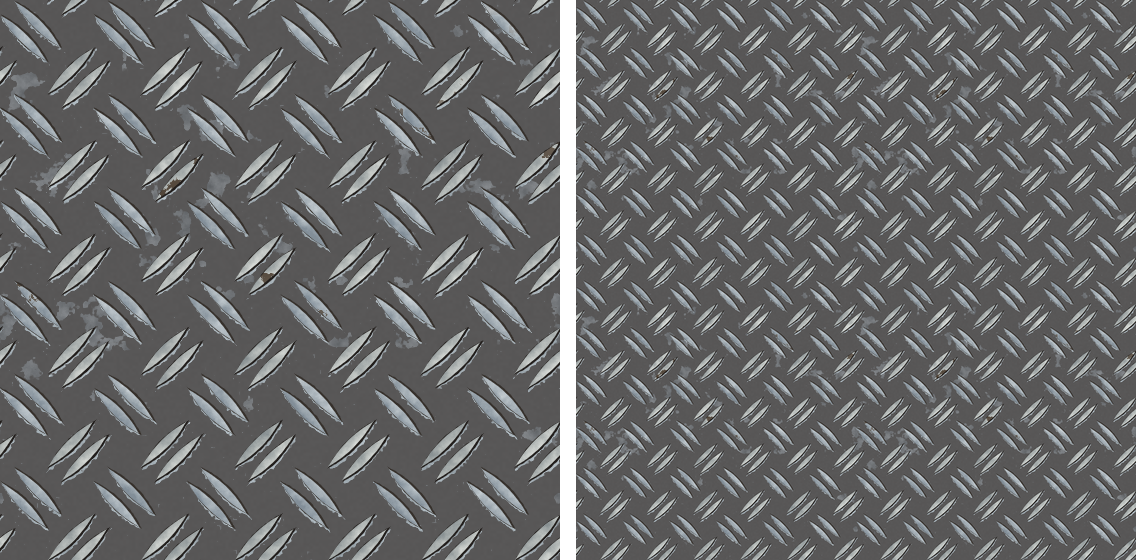
Left: one tile. Right: repeated 2 by 2.
Write a WebGL 1 fragment shader that draws this texture.

```glsl
precision highp float;
uniform vec2 u_resolution;

const float REPEATS = 6.0;
const vec2 BACK_PAIR = vec2(0.340, 0.664);     // pair leaning like a backslash
const vec2 FORWARD_PAIR = vec2(0.844, 0.168);  // pair leaning like a slash
const float PAIR_OFFSET = 0.105;
const vec2 RIM_SIZE = vec2(0.362, 0.062);      // half length, half width
const vec2 FACE_SIZE = vec2(0.335, 0.048);
const vec2 FACE_SHIFT = vec2(-0.012, 0.0);
const vec2 FRINGE_SHIFT = vec2(0.004, -0.026);
const float WEAR_HEIGHT = 0.60;                // centre of the most worn band
const float WEAR_FREQ = 18.0;
const float GRAIN_FREQ = 180.0;
const float RUST_CHANCE = 0.06;

const vec3 PLATE = vec3(0.345, 0.340, 0.340);
const vec3 SCUFF = vec3(0.46, 0.475, 0.49);
const vec3 RIM_BROWN = vec3(0.21, 0.19, 0.17);
const vec3 RIM_BLACK = vec3(0.13, 0.115, 0.105);
const vec3 FRINGE = vec3(0.70, 0.75, 0.78);
const vec3 STEEL_DARK = vec3(0.52, 0.56, 0.585);
const vec3 STEEL = vec3(0.67, 0.70, 0.71);
const vec3 STEEL_BRIGHT = vec3(0.83, 0.85, 0.85);
const vec3 RUST = vec3(0.31, 0.26, 0.21);

float hash(vec2 p) {
  return fract(sin(dot(p, vec2(12.9898, 78.233))) * 43758.55);
}

// Value noise on the unit square that wraps after freq lattice steps
float noise(vec2 uv, float freq) {
  vec2 p = uv * freq;
  vec2 i = floor(p);
  vec2 f = fract(p);
  f = f * f * (3.0 - 2.0 * f);
  vec2 a = mod(i, freq);
  vec2 b = mod(i + 1.0, freq);
  return mix(mix(hash(a), hash(vec2(b.x, a.y)), f.x),
             mix(hash(vec2(a.x, b.y)), hash(b), f.x), f.y);
}

float fbm(vec2 uv, float freq) {
  float sum = 0.0;
  float total = 0.0;
  float gain = 1.0;
  for (int i = 0; i < 5; i++) {
    sum += gain * noise(uv, freq);
    total += gain;
    gain *= 0.6;
    freq *= 2.0;
  }
  return sum / total;
}

// Approximate distance to a pointed lens lying along x
float lens(vec2 p, vec2 size) {
  float x = p.x / size.x;
  float slope = 2.0 * size.y * x / size.x;
  return (abs(p.y) - size.y * (1.0 - x * x)) / length(vec2(1.0, slope));
}

float cover(float d, float pixel) {
  return clamp(0.5 - d / pixel, 0.0, 1.0);
}

void main() {
  vec2 uv = gl_FragCoord.xy / u_resolution;
  float pixel = REPEATS / min(u_resolution.x, u_resolution.y);
  float grain = noise(uv, GRAIN_FREQ);
  float mottle = fbm(uv, 48.0);

  // Plate with patchy scuffs, thickest in one band
  float band = 0.5 + 0.5 * cos(6.28318 * (uv.y - WEAR_HEIGHT));
  float zone = band * (0.5 + noise(uv + 0.37, 5.0));
  float limit = mix(0.77, 0.625, clamp(zone, 0.0, 1.0));
  float scuff = smoothstep(limit, limit + 0.035, fbm(uv, WEAR_FREQ));
  float speck = smoothstep(0.93, 0.98, grain) * smoothstep(0.5, 0.6, mottle);
  vec3 color = PLATE + 0.012 * (grain - 0.5);
  color = mix(color, SCUFF + 0.25 * (mottle - 0.5), 0.9 * scuff);
  color = mix(color, SCUFF, 0.8 * speck);

  // Raised lozenges, two per pair
  for (int i = 0; i < 4; i++) {
    float lean = i < 2 ? -1.0 : 1.0;
    float side = mod(float(i), 2.0) * 2.0 - 1.0;
    vec2 along = normalize(vec2(1.0, lean));
    vec2 across = vec2(-along.y, along.x);
    vec2 pairCentre = i < 2 ? BACK_PAIR : FORWARD_PAIR;
    vec2 q = uv * REPEATS - pairCentre - side * PAIR_OFFSET * across;
    vec2 cell = floor(q + 0.5);
    q -= cell;
    vec2 id = mod(cell, REPEATS) + 7.3 * float(i + 1);
    float variation = hash(id);

    vec2 f = q - FRINGE_SHIFT;
    float fringe = lens(vec2(dot(f, along), dot(f, across)), RIM_SIZE);
    fringe += 0.035 * (grain - 0.4);
    color = mix(color, FRINGE + 0.3 * (mottle - 0.5), 0.85 * cover(fringe, pixel));

    float rim = lens(vec2(dot(q, along), dot(q, across)), RIM_SIZE);
    rim += 0.008 * (grain - 0.5);
    color = mix(color, lean < 0.0 ? RIM_BROWN : RIM_BLACK, cover(rim, pixel));

    // Brushed face, brighter toward its right-hand ridge
    vec2 s = q - FACE_SHIFT;
    s = vec2(dot(s, along), dot(s, across));
    float face = lens(s, FACE_SIZE) + 0.010 * (mottle - 0.5);
    float light = 0.46 - 0.22 * lean * s.y / FACE_SIZE.y + 0.07 * lean;
    light += 1.1 * (mottle - 0.5) + 0.25 * (variation - 0.5);
    vec3 steel = mix(STEEL_DARK, STEEL, clamp(2.0 * light, 0.0, 1.0));
    steel = mix(steel, STEEL_BRIGHT, clamp(2.0 * light - 1.0, 0.0, 1.0));
    steel += vec3(0.012, 0.004, -0.012) * lean;
    float rusty = step(1.0 - RUST_CHANCE, hash(id + 3.1)) * band;
    steel = mix(steel, RUST, rusty * smoothstep(0.55, 0.63, mottle));
    color = mix(color, steel, cover(face, pixel));
  }
  gl_FragColor = vec4(color, 1.0);
}
```
